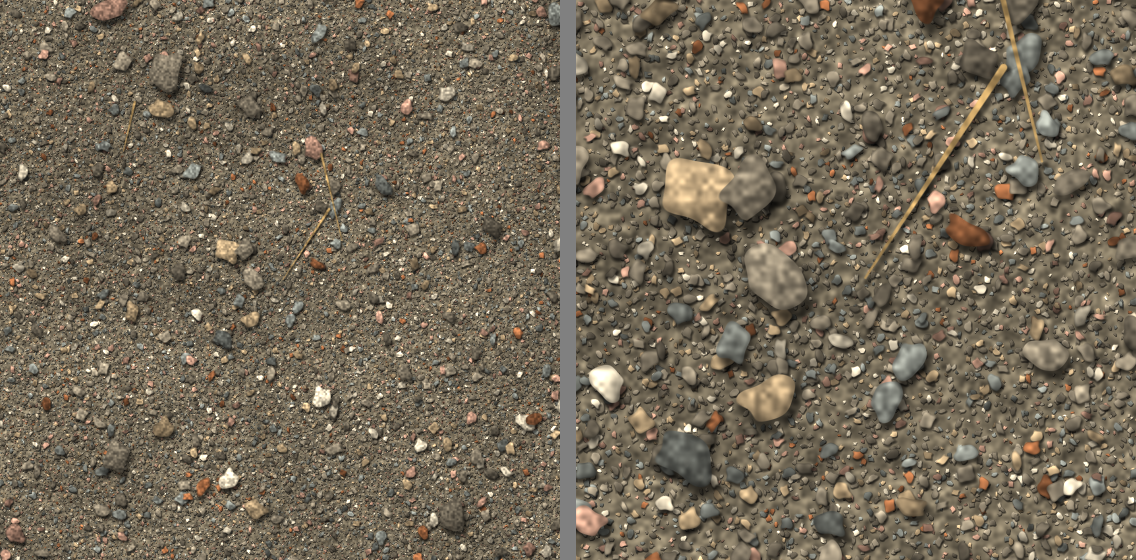
Left: the whole. Right: its middle third, enlarged.
Give the GLSL for this texture, as a WebGL 1 fragment shader.

```glsl
precision highp float;
uniform vec2 u_resolution;

const vec3 SOIL = vec3(0.445, 0.408, 0.335);
const vec3 GREY_BROWN = vec3(0.50, 0.46, 0.39);
const vec3 TAN = vec3(0.64, 0.55, 0.42);
const vec3 PINK = vec3(0.66, 0.51, 0.43);
const vec3 SLATE = vec3(0.47, 0.48, 0.45);
const vec3 CREAM = vec3(0.80, 0.75, 0.65);
const vec3 RUST = vec3(0.60, 0.38, 0.24);
const vec3 STRAW = vec3(0.70, 0.57, 0.36);
const vec2 LIGHT = vec2(-0.45, 0.89);
const float FINEST_CELLS = 210.0;
const float LAYER_SCALE = 0.57;
const float GRAIN_DENSITY = 0.78;
const float RELIEF_STEP = 0.003;
const float RELIEF_GAIN = 1.7;
const float SHADOW_DEPTH = 0.58;
const float GRAIN_CONTRAST = 0.5;
const float TAU = 6.28319;

float hash(vec2 p) {
  vec3 q = fract(p.xyx * 0.1031);
  q += dot(q, q.yzx + 33.33);
  return fract((q.x + q.y) * q.z);
}

vec3 hash3(vec2 p) {
  vec3 q = fract(p.xyx * vec3(0.1031, 0.1030, 0.0973));
  q += dot(q, q.yxz + 33.33);
  return fract((q.xxy + q.yzz) * q.zyx);
}

float noise(vec2 p) {
  vec2 i = floor(p), f = fract(p);
  f = f * f * (3.0 - 2.0 * f);
  return mix(mix(hash(i), hash(i + vec2(1.0, 0.0)), f.x),
             mix(hash(i + vec2(0.0, 1.0)), hash(i + 1.0), f.x), f.y);
}

float soilHeight(vec2 p) {
  float sum = 0.0, amplitude = 0.5;
  p *= 42.0;
  for (int i = 0; i < 4; i++) {
    sum += amplitude * noise(p);
    p = mat2(1.6, 1.2, -1.2, 1.6) * p + 17.3;
    amplitude *= 0.62;
  }
  return sum;
}

vec3 stoneColor(float kind) {
  vec3 c = mix(GREY_BROWN, SLATE, step(0.46, kind));
  c = mix(c, TAN, step(0.62, kind));
  c = mix(c, PINK, step(0.76, kind));
  c = mix(c, CREAM, step(0.86, kind));
  return mix(c, RUST, step(0.965, kind));
}

// Distance to a warped, rotated pebble, in the units of its radius
float stoneDistance(vec2 offset, mat2 turn, float aspect, vec2 phase) {
  vec2 q = turn * offset;
  q.y /= aspect;
  q += 0.17 * sin(q.yx * 2.8 + phase);
  vec2 cubed = abs(q * q * q);
  return (pow(cubed.x + cubed.y + 1e-6, 1.0 / 3.0) - 1.0) * aspect;
}

// One layer of scattered stones with contact shadows
vec3 addStones(vec3 color, vec2 uv, float cells, float density, float seed, float pixel) {
  vec2 p = uv * cells;
  vec2 home = floor(p);
  float speckle = noise(uv * 210.0) - 0.5;
  for (int y = -1; y <= 1; y++) {
    for (int x = -1; x <= 1; x++) {
      vec2 cell = home + vec2(float(x), float(y));
      vec3 place = hash3(cell + seed);
      if (place.z > density) continue;
      vec3 form = hash3(cell + seed + 71.7);
      vec3 look = hash3(cell + seed + 143.1);
      float radius = mix(0.2, 0.46, form.x * form.x);
      float aspect = mix(0.5, 0.95, form.y);
      float c = cos(form.z * TAU), s = sin(form.z * TAU);
      mat2 turn = mat2(c, s, -s, c);
      vec2 offset = (p - cell - place.xy) / radius;
      vec2 phase = look.yz * TAU;
      float edge = 0.8 * pixel * cells / radius;

      float shade = stoneDistance(offset + LIGHT * 0.38, turn, aspect, phase);
      color *= 1.0 - SHADOW_DEPTH * (1.0 - smoothstep(-0.2, 0.3, shade));

      float d = stoneDistance(offset, turn, aspect, phase);
      float lit = clamp(dot(offset, LIGHT), -1.0, 1.0);
      vec3 stone = stoneColor(look.x) * mix(0.68, 1.3, look.y);
      stone *= 1.0 + 0.24 * lit + 0.38 * speckle;
      stone *= mix(0.8, 1.0, smoothstep(0.0, -0.22, d));
      color = mix(color, stone, 0.95 * (1.0 - smoothstep(-edge, edge, d)));
    }
  }
  return color;
}

// A few dry stalks, tapered and lying at steep angles
vec3 addStraws(vec3 color, vec2 uv, float pixel) {
  for (int i = 0; i < 3; i++) {
    vec3 h = hash3(vec2(float(i) * 9.7 + 4.0, 27.0));
    float angle = mix(0.8, 2.0, h.z);
    vec2 along = vec2(cos(angle), sin(angle));
    vec2 q = uv - mix(vec2(0.08, 0.55), vec2(0.6, 0.92), h.xy);
    float halfLength = mix(0.03, 0.08, h.x);
    float t = clamp(dot(q, along), -halfLength, halfLength);
    float width = 0.0022 * (0.65 + 0.35 * t / halfLength);
    float d = length(q - along * t) - width;
    float shade = length(q + LIGHT * 0.003 - along * t) - width;
    color *= 1.0 - 0.5 * (1.0 - smoothstep(0.0, 0.003, shade));
    vec3 straw = STRAW * (0.75 + 0.45 * noise(uv * 120.0));
    color = mix(color, straw, 1.0 - smoothstep(-pixel, pixel, d));
  }
  return color;
}

void main() {
  float pixel = 1.0 / u_resolution.y;
  vec2 uv = gl_FragCoord.xy * pixel;

  // Soil with relief lit from above
  float relief = soilHeight(uv) - soilHeight(uv + LIGHT * RELIEF_STEP);
  float patches = noise(uv * 6.0) + 0.5 * noise(uv * 15.0 + 31.0) - 0.75;
  vec3 color = SOIL * clamp(1.0 + RELIEF_GAIN * relief, 0.35, 1.7);

  // Stones from fine grit up to rare large pebbles
  float cells = FINEST_CELLS;
  for (int i = 0; i < 6; i++) {
    float layer = float(i);
    float density = GRAIN_DENSITY * pow(1.0 - layer / 6.0, 1.6) + 0.015;
    color = addStones(color, uv, cells, density, layer * 37.0 + 11.0, pixel);
    cells *= LAYER_SCALE;
  }
  color = addStraws(color, uv, pixel);

  // Broad patches and fine grain
  color *= 1.04 + 0.2 * patches;
  color *= 1.0 + GRAIN_CONTRAST * (noise(uv * 290.0 + 5.0) - 0.5);
  gl_FragColor = vec4(clamp(color, 0.0, 1.0), 1.0);
}
```
